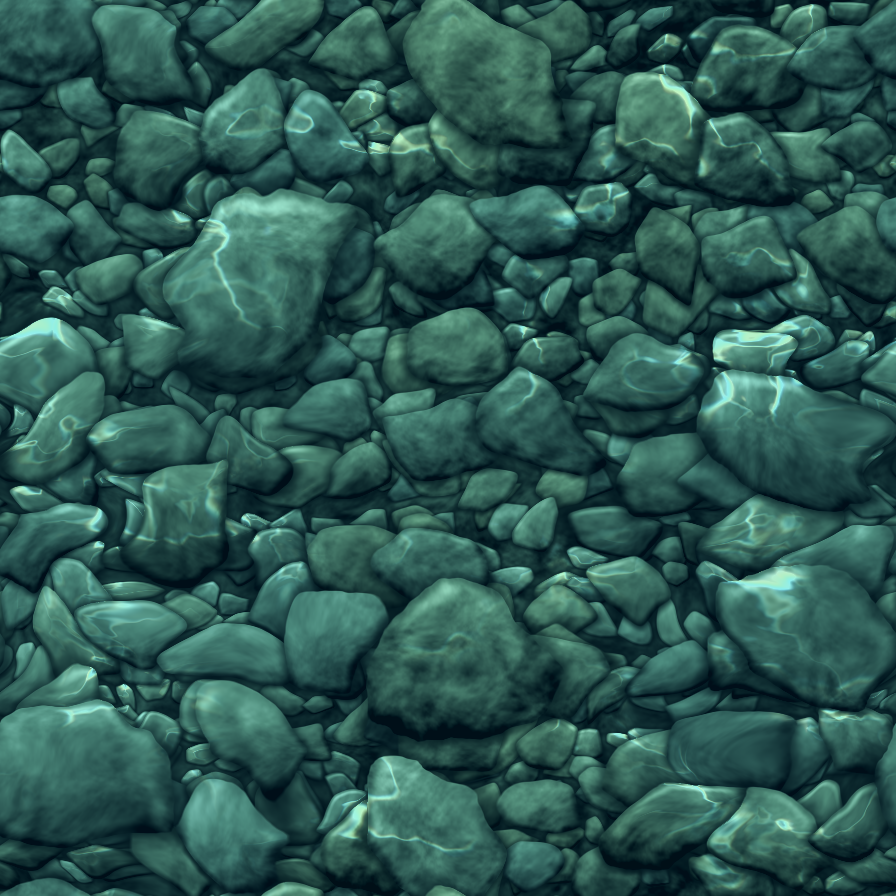
Reproduce this texture procedurally as a three.js fragment shader.

```glsl
varying vec2 vUv;

const float TAU = 6.2832;
const vec3 SHADE = vec3(0.07, 0.19, 0.20);
const vec3 STONE = vec3(0.32, 0.56, 0.49);
const vec3 GLINT = vec3(0.66, 0.95, 0.86);

vec2 hash22(vec2 p) {
  vec3 q = fract(p.xyx * vec3(0.1031, 0.1030, 0.0973));
  q += dot(q, q.yzx + 33.33);
  return fract((q.xx + q.yz) * q.zy);
}

// Whole cell number inside the repeat
vec2 wrap(vec2 cell, vec2 period) {
  return floor(mod(cell + 0.5, period));
}

float noise(vec2 p, vec2 period) {
  vec2 i = floor(p), f = fract(p);
  f = f * f * (3.0 - 2.0 * f);
  float a = hash22(wrap(i, period)).x;
  float b = hash22(wrap(i + vec2(1.0, 0.0), period)).x;
  float c = hash22(wrap(i + vec2(0.0, 1.0), period)).x;
  float d = hash22(wrap(i + 1.0, period)).x;
  return mix(mix(a, b, f.x), mix(c, d, f.x), f.y);
}

// Two unlike noises as a displacement
vec2 sway(vec2 uv, vec2 repeats) {
  return vec2(noise(uv * repeats, repeats), noise(uv * repeats + 5.5, repeats)) - 0.5;
}

float fbm(vec2 uv, vec2 repeats) {
  float sum = 0.0, gain = 0.533;
  for (int o = 0; o < 4; o++) {
    sum += gain * noise(uv * repeats + float(o) * 7.3, repeats);
    repeats *= 2.0;
    gain *= 0.5;
  }
  return sum;
}

// Faceted polygon: facet direction in xy, radius in z (1 at the rim)
vec3 stoneShape(vec2 q, vec2 id) {
  float sum = 1e-18;
  vec2 facet = vec2(0.0);
  for (int k = 0; k < 7; k++) {
    vec2 h = hash22(id + float(k) * 13.7);
    float angle = (float(k) + 0.8 * h.x) * TAU / 7.0;
    vec2 n = vec2(cos(angle), sin(angle));
    float d = max(dot(q, n) / mix(0.65, 1.0, h.y), 0.0);
    float d3 = d * d * d, d6 = d3 * d3;
    sum += d6 * d6;
    facet += n * d6 * d3 * d * d;
  }
  float r = pow(sum, 1.0 / 12.0);
  return vec3(facet / pow(r, 11.0), r);
}

// Surface holds tone, slope.xy and tint; lower stones cover upper ones
vec4 paintStones(vec4 surface, vec2 uv, float cells, float share, float rough, float detail, float glint) {
  vec2 p = uv * cells;
  for (int j = 0; j < 3; j++) {
    for (int i = 0; i < 3; i++) {
      vec2 cell = floor(p) + vec2(float(i) - 1.0, 1.0 - float(j));
      vec2 id = wrap(cell, vec2(cells)) + cells * 3.0;
      vec2 place = hash22(id), kind = hash22(id + 71.0), look = hash22(id + 137.0);
      if (kind.x > share) continue;
      float angle = (kind.y - 0.5) * 1.8;
      mat2 turn = mat2(cos(angle), sin(angle), -sin(angle), cos(angle));
      vec2 size = vec2(0.7, 0.5) * mix(0.7, 1.1, look.x);
      vec2 local = p - cell - 0.25 - 0.5 * place;
      vec3 shape = stoneShape(local * turn / size, id);
      float r = shape.z + (rough - 0.5) * 0.2;
      vec2 slope = turn * shape.xy * smoothstep(0.2, 0.65, r);
      float light = clamp(dot(slope, vec2(-0.25, 0.9)), -1.0, 1.0);

      // Soft shadow on what lies behind
      float shadow = (0.7 - 0.2 * light) * (1.0 - smoothstep(0.94, 1.25, r));
      surface.x = mix(surface.x, -0.12, shadow);

      // Lit face, dark rim and shining upper crest
      float tone = 0.27 + 0.2 * (look.y - 0.5) + 0.14 * light + 0.2 * local.y + detail;
      tone -= 0.24 * smoothstep(0.78, 1.0, r) * (1.0 - 0.9 * max(light, 0.0));
      float crest = smoothstep(0.74, 0.88, r) * (1.0 - smoothstep(0.88, 0.98, r));
      tone += glint * crest * max(light, 0.0);
      float soft = 0.0022 * cells;
      float cover = 1.0 - smoothstep(1.0 - soft, 1.0 + soft, r);
      surface = mix(surface, vec4(tone, slope, place.x), cover);
    }
  }
  return surface;
}

// Thin bright lines, split slightly by colour
vec3 causticLines(float field, float width) {
  vec3 offset = abs(vec3(field) - 0.5 + vec3(-0.007, 0.0, 0.007));
  return 1.0 - smoothstep(vec3(0.0), vec3(width), offset);
}

vec3 waterColour(float tone) {
  vec3 low = SHADE + (STONE - SHADE) * 2.0 * clamp(tone, -0.18, 0.5);
  return mix(low, GLINT, clamp(tone * 2.0 - 1.0, 0.0, 1.0));
}

void main() {
  // Rippling water bends the view
  float water = smoothstep(0.35, 0.65, noise(vUv * 3.0 + 0.4, vec2(3.0)));
  vec2 wave = sway(vUv, vec2(10.0, 19.0));
  vec2 uv = vUv + wave * mix(vec2(0.014, 0.01), vec2(0.055, 0.03), water);
  uv += 0.012 * sway(uv, vec2(24.0));

  // Rock relief, grain and refracted streaks
  float rough = fbm(uv, vec2(24.0));
  float relief = rough - fbm(uv + vec2(-0.001, 0.003), vec2(24.0));
  float grain = fbm(uv, vec2(56.0)) - 0.5;
  float streak = noise(uv * vec2(70.0, 16.0), vec2(70.0, 16.0)) - 0.5;
  float detail = mix(1.3 * relief + 0.5 * grain, 0.8 * relief + 0.25 * grain + 0.18 * streak, water);
  detail += 0.16 * (noise(vUv * 5.0, vec2(5.0)) - 0.5);
  float patches = smoothstep(0.3, 0.7, noise(vUv * 11.0 + 2.7, vec2(11.0)));

  // Pebbles first, boulders last
  vec4 bed = vec4(detail, 0.0, 0.0, 0.5);
  bed = paintStones(bed, uv, 25.0, 0.9, rough, detail, 0.3 * patches);
  bed = paintStones(bed, uv, 14.0, 0.85, rough, detail, 0.35 * patches);
  bed = paintStones(bed, uv, 9.0, 0.7, rough, detail, 0.4 * patches);
  bed = paintStones(bed, uv, 5.0, 0.3, rough, detail, 0.4 * patches);

  // Sunlight focused on the upper faces
  vec2 bent = uv + bed.yz * 0.02;
  float broad = fbm(bent, vec2(6.0, 9.0));
  float fine = fbm(bent, vec2(11.0, 17.0));
  float lit = patches * smoothstep(-0.02, 0.3, bed.x) * (0.65 + 0.35 * bed.z);
  vec3 lines = (causticLines(broad, 0.03) + 0.6 * water * causticLines(fine, 0.05)) * lit;
  float glow = exp(-abs(broad - 0.5) * 18.0) * lit;
  float tone = bed.x + 0.18 * glow + 0.5 * lines.g;

  vec3 tint = mix(vec3(0.93, 0.98, 1.02), vec3(1.08, 1.02, 0.95), bed.w * (1.0 - 0.5 * water));
  vec3 colour = waterColour(tone) * tint + 0.2 * (lines - lines.g);
  gl_FragColor = vec4(clamp(colour, 0.0, 1.0), 1.0);
}
```
